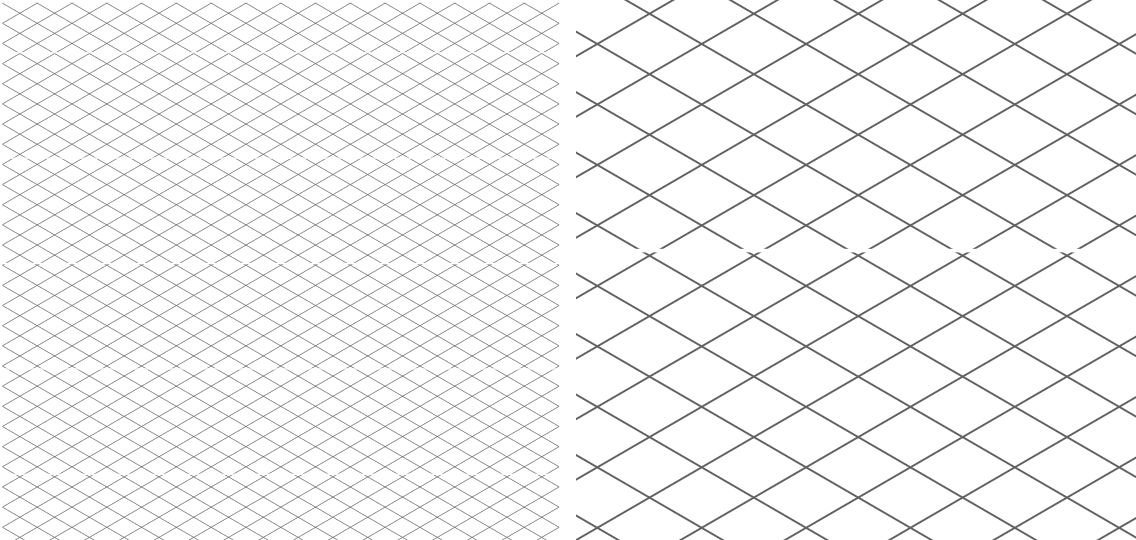
Left, the full canvas; right, a detail of the centre.
Write a Shadertoy shader that draws this pattern.

```glsl
// Isometric grid of thin grey lines on white, broken by faint horizontal tile seams

// Share of a pixel covered by a stroke whose centre lies at the given signed distance
float strokeCoverage(float dist, float width, float pixel) {
    float near = max(dist - 0.5 * pixel, -0.5 * width);
    float far = min(dist + 0.5 * pixel, 0.5 * width);
    return max(far - near, 0.0) / pixel;
}

// Signed offset from the nearest whole number
float toNearest(float v) {
    return fract(v + 0.5) - 0.5;
}

// Soft step from 0 to 1 around an edge, one pixel wide
float edge(float v, float pixel) {
    return clamp(v / pixel + 0.5, 0.0, 1.0);
}

void mainImage(out vec4 fragColor, in vec2 fragCoord) {
    // Canvas width is 1, with y running down from the top
    float pixel = 1.0 / iResolution.x;
    vec2 p = vec2(fragCoord.x, iResolution.y - fragCoord.y) * pixel;

    // Rhombus lattice: 16 columns between the side margins
    vec2 cell = vec2(0.06213, 0.0360);
    vec2 local = p - vec2(0.0043, 0.0056);
    vec2 q = local / cell;

    // Two families of diagonals, measured across the stroke
    float scale = 1.0 / length(1.0 / cell);
    float lineWidth = 0.00115;
    float falling = strokeCoverage(toNearest(q.x - q.y) * scale, lineWidth, pixel);
    float rising = strokeCoverage(toNearest(q.x + q.y) * scale, lineWidth, pixel);
    float ink = 1.0 - (1.0 - falling) * (1.0 - rising);

    // Narrow gaps where the stacked tiles meet
    float seamPitch = 0.1882;
    float seamDist = toNearest((p.y - 0.0942) / seamPitch) * seamPitch;
    ink *= 1.0 - min(strokeCoverage(seamDist, 0.0021, pixel), 1.0);

    // White margins at the left, right and top
    ink *= edge(local.x, pixel) * edge(16.0 * cell.x - local.x, pixel);
    ink *= edge(local.y + 0.0006, pixel);

    vec3 paper = vec3(1.0);
    vec3 grey = vec3(0.38, 0.38, 0.385);
    fragColor = vec4(mix(paper, grey, ink), 1.0);
}
```
